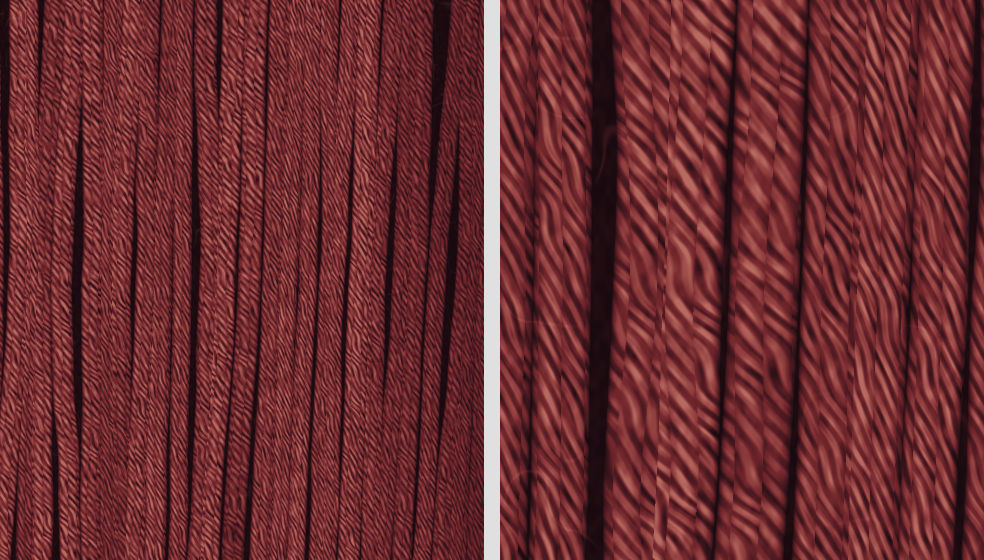
Left, the full canvas; right, a detail of the centre.
This texture is drawn by a Shadertoy shader. Its source:

```glsl
const float STRANDS = 25.0;      // strands across the canvas width
const float STITCH = 0.0175;     // vertical spacing of the twist
const float TAU = 6.28318;

float hash(vec2 p) {
    vec3 q = fract(vec3(p.xyx) * 0.1031);
    q += dot(q, q.yzx + 33.33);
    return fract((q.x + q.y) * q.z);
}

float noise(vec2 p) {
    vec2 i = floor(p), f = fract(p);
    f = f * f * (3.0 - 2.0 * f);
    return mix(mix(hash(i), hash(i + vec2(1, 0)), f.x),
               mix(hash(i + vec2(0, 1)), hash(i + vec2(1, 1)), f.x), f.y);
}

// Dark wine to pale rose
vec3 cottonColor(float tone) {
    vec3 c = mix(vec3(0.09, 0.035, 0.055), vec3(0.17, 0.07, 0.09), smoothstep(0.0, 0.10, tone));
    c = mix(c, vec3(0.30, 0.10, 0.13), smoothstep(0.08, 0.26, tone));
    c = mix(c, vec3(0.44, 0.15, 0.17), smoothstep(0.24, 0.46, tone));
    c = mix(c, vec3(0.57, 0.25, 0.25), smoothstep(0.44, 0.70, tone));
    return mix(c, vec3(0.72, 0.42, 0.38), smoothstep(0.66, 1.0, tone));
}

// Centre of a strand in strand units, wandering with height
float strandCenter(float id, float y) {
    float jitter = (hash(vec2(id, 3.0)) - 0.5) * 0.4;
    float wander = noise(vec2(id * 7.3, y * 1.7)) - 0.5;
    float wobble = (noise(vec2(id * 5.7, y * 9.0)) - 0.5) * 0.12;
    return id + 0.5 + jitter + wander * 0.85 + wobble;
}

// Twisted plies on one strand; u runs from -1 to 1 across it
float plyTone(float u, float y, float id) {
    float lane = u * 1.25 + 0.5 * noise(vec2(id * 3.1, y * 7.0)) + hash(vec2(id, 8.0));
    float ply = floor(lane);
    float w = fract(lane) * 2.0 - 1.0;
    float slope = mix(0.6, 1.1, hash(vec2(id, 5.0)));
    float phase = y / STITCH + w * slope + hash(vec2(id, ply)) * 9.0
                + 1.3 * noise(vec2(id * 4.0 + ply * 9.0, y * 30.0));
    float stitch = smoothstep(-0.95, 0.75, cos(TAU * phase));
    float fiber = noise(vec2(phase * 3.5, y * 70.0 + id * 13.0));
    float seam = 1.0 - 0.5 * w * w;
    return 0.10 + 0.46 * stitch * seam + 0.40 * fiber;
}

// Sparse stray fibres lying over the strands
float fuzz(vec2 p) {
    float line = abs(noise(p * vec2(34.0, 21.0) + 5.0) - 0.5);
    float patchMask = smoothstep(0.55, 0.8, noise(p * 27.0 + 40.0));
    return (1.0 - smoothstep(0.0, 0.035, line)) * patchMask;
}

vec3 yarn(vec2 p) {
    // Strands lean more toward the right side
    float x = (p.x - (0.01 + 0.05 * p.x) * (p.y - 0.5)) * STRANDS;
    float cell = floor(x);
    float top = -1.0, side = 0.0, topId = 0.0, depth = 0.0;

    // Find the uppermost strand
    for (int k = -2; k <= 2; k++) {
        float id = cell + float(k);
        float radius = mix(0.49, 0.62, hash(vec2(id, 1.0)));
        float u = (x - strandCenter(id, p.y)) / radius;
        float layer = noise(vec2(id * 9.1 + 2.0, p.y * 1.2)) * 0.6;
        float height = sqrt(max(1.0 - u * u, 0.0)) + layer;
        if (abs(u) < 1.0 && height > top) {
            top = height;
            side = u;
            topId = id;
            depth = layer;
        }
    }

    float grain = noise(p * vec2(260.0, 150.0)) - 0.5;
    float tone = 0.03 + 0.04 * grain;
    if (top > 0.0) {
        float body = sqrt(1.0 - side * side);
        float shade = smoothstep(0.0, 0.85, body) * mix(0.72, 1.16, depth / 0.6);
        tone = shade * (plyTone(side, p.y, topId) + 0.16 * grain - 0.06 * side);
    }
    tone += 0.10 * fuzz(p);

    // Light falls off toward the right edge
    tone *= 1.05 - 0.28 * smoothstep(0.78, 1.0, p.x);
    return cottonColor(clamp(tone, 0.0, 1.0));
}

void mainImage(out vec4 fragColor, in vec2 fragCoord) {
    // Four samples per pixel smooth the edges
    vec3 sum = vec3(0.0);
    for (int i = 0; i < 4; i++) {
        vec2 offset = vec2(i % 2, i / 2) * 0.5 - 0.25;
        sum += yarn((fragCoord + offset) / iResolution.x);
    }
    fragColor = vec4(sum / 4.0, 1.0);
}
```
